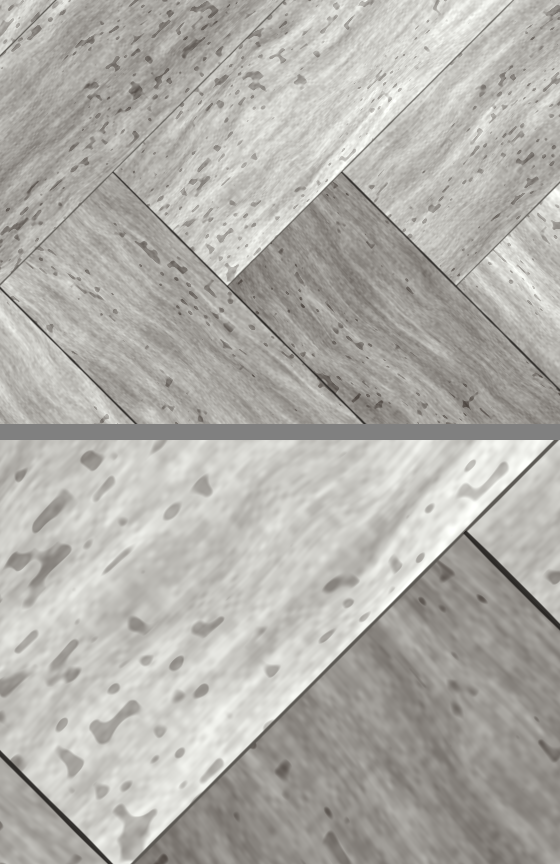
Top, the full canvas; bottom, a detail of the centre.
Write a WebGL 1 fragment shader that draws this texture.

```glsl
precision highp float;
// Grey travertine planks laid in a diagonal herringbone with one zigzag seam.
// Each plank has its own tone and tilt; stretched, warped noise draws bands,
// streaks and pale veins along it, and thresholded noise scatters dark pits.
uniform vec2 u_resolution;

// Layout, in units of the canvas height
const vec2 CORNER = vec2(0.266, 0.5945);   // an upper corner of the zigzag
const float PLANK_WIDTH = 0.3815;
const float DARK_SEAM = 0.0019;            // half widths of the joints
const float SOFT_SEAM = 0.0013;

// Mean brightness and change across the width, for four planks each way
const vec4 RISING_TONE = vec4(0.78, 0.69, 0.80, 0.76);
const vec4 RISING_TILT = vec4(0.00, -0.12, 0.11, -0.12);
const vec4 FALLING_TONE = vec4(0.71, 0.67, 0.60, 0.77);
const vec4 FALLING_TILT = vec4(0.16, -0.06, -0.02, 0.04);

// Strength of the stone pattern
const float BAND = 0.20;
const float STREAK = 0.24;
const float FINE = 0.20;
const float GRAIN = 0.10;
const float VEIN = 0.09;
const float PIT = 0.20;
const float VIGNETTE = 0.05;

const vec3 DARK_STONE = vec3(0.45, 0.43, 0.41);
const vec3 PALE_STONE = vec3(0.86, 0.86, 0.84);
const vec3 DARK_JOINT = vec3(0.13, 0.12, 0.11);
const vec3 SOFT_JOINT = vec3(0.36, 0.35, 0.33);

float hash(vec2 p) {
  return fract(sin(dot(p, vec2(127.1, 311.7))) * 43758.5453);
}

float noise(vec2 p) {
  vec2 i = floor(p), f = fract(p);
  f = f * f * (3.0 - 2.0 * f);
  return mix(mix(hash(i), hash(i + vec2(1.0, 0.0)), f.x),
             mix(hash(i + vec2(0.0, 1.0)), hash(i + vec2(1.0, 1.0)), f.x), f.y);
}

float fbm(vec2 p) {
  float sum = 0.0, amp = 0.55;
  for (int i = 0; i < 3; i++) {
    sum += amp * noise(p);
    p = p * 2.03 + 7.3;
    amp *= 0.5;
  }
  return sum / 0.9625;
}

// Entry of a four-value list by plank number
float pick(vec4 list, float index) {
  vec4 slot = vec4(equal(vec4(0.0, 1.0, 2.0, 3.0), vec4(index)));
  return dot(list, slot);
}

// Brightness offset of the stone; q.x runs along the plank, q.y across it
float stone(vec2 q, float seed) {
  vec2 shift = vec2(seed * 5.7, seed * 9.1);
  q.y += (hash(vec2(seed, 3.0)) - 0.5) * 0.14 * q.x;
  q.y += 0.035 * (noise(q * vec2(3.5, 7.0) + shift) - 0.5);
  q.y += 0.010 * (noise(q * vec2(14.0, 22.0) + shift) - 0.5);

  float value = BAND * (fbm(q * vec2(1.3, 11.0) + shift) - 0.5);
  value += STREAK * (fbm(q * vec2(4.0, 38.0) + shift) - 0.5);
  value += FINE * (fbm(q * vec2(16.0, 110.0) + shift) - 0.5);
  value += GRAIN * (noise(q * vec2(150.0, 240.0) + shift) - 0.5);

  // Thin pale veins along contours of a stretched field
  float contour = abs(noise(q * vec2(2.6, 24.0) + shift + 31.0) - 0.5);
  float veinMask = smoothstep(0.35, 0.7, noise(q * vec2(5.0, 12.0) + shift));
  value += VEIN * veinMask * (1.0 - smoothstep(0.0, 0.09, contour));

  // Dark pits gathered in loose patches
  float patches = fbm(q * vec2(4.0, 13.0) + shift + 53.0);
  float pit = noise(q * vec2(62.0, 105.0) + shift);
  float level = mix(0.96, 0.68, smoothstep(0.35, 0.7, patches));
  value -= PIT * smoothstep(level, level + 0.14, pit);
  return value;
}

void main() {
  float pixel = 1.0 / u_resolution.y;
  vec2 uv = gl_FragCoord.xy * pixel;

  // Diagonal axes: x rises to the right, y falls to the right
  vec2 p = uv - CORNER;
  vec2 diag = vec2(p.x + p.y, p.x - p.y) * 0.70710678;
  vec2 cell = floor(diag / PLANK_WIDTH);
  bool rising = cell.x >= cell.y;

  // Plank number and local position: along from its end, across its width
  float id = rising ? cell.y : cell.x;
  vec2 local = rising ? diag - id * PLANK_WIDTH
                      : diag.yx - vec2(id + 1.0, id) * PLANK_WIDTH;
  float index = clamp(id + 2.0, 0.0, 3.0);
  float seed = id + (rising ? 4.0 : 13.0);
  float across = local.y / PLANK_WIDTH - 0.5;

  float tone = rising ? pick(RISING_TONE, index) : pick(FALLING_TONE, index);
  float tilt = rising ? pick(RISING_TILT, index) : pick(FALLING_TILT, index);
  float value = tone + tilt * across + stone(local, seed);
  vec2 centred = gl_FragCoord.xy / u_resolution - 0.5;
  value += VIGNETTE * (0.17 - dot(centred, centred));

  // Pale worn rim on the lower side of rising planks
  float side = min(local.y, PLANK_WIDTH - local.y);
  if (rising) value += 0.05 * (1.0 - smoothstep(0.003, 0.012, PLANK_WIDTH - local.y));
  vec3 color = mix(DARK_STONE, PALE_STONE, (value - 0.43) / 0.43);

  // Joints: falling lines are open and dark, rising lines are finer
  float falling = rising ? local.x : side;
  float climbing = rising ? side : local.x;
  float wear = 0.7 + 0.6 * noise(diag * 24.0);
  float soft = 1.0 - smoothstep(-pixel, pixel, climbing - SOFT_SEAM * wear);
  float dark = 1.0 - smoothstep(-pixel, pixel, falling - DARK_SEAM * wear);
  color = mix(color, SOFT_JOINT, soft);
  color = mix(color, DARK_JOINT, dark * 0.9);
  gl_FragColor = vec4(clamp(color, 0.0, 1.0), 1.0);
}
```
